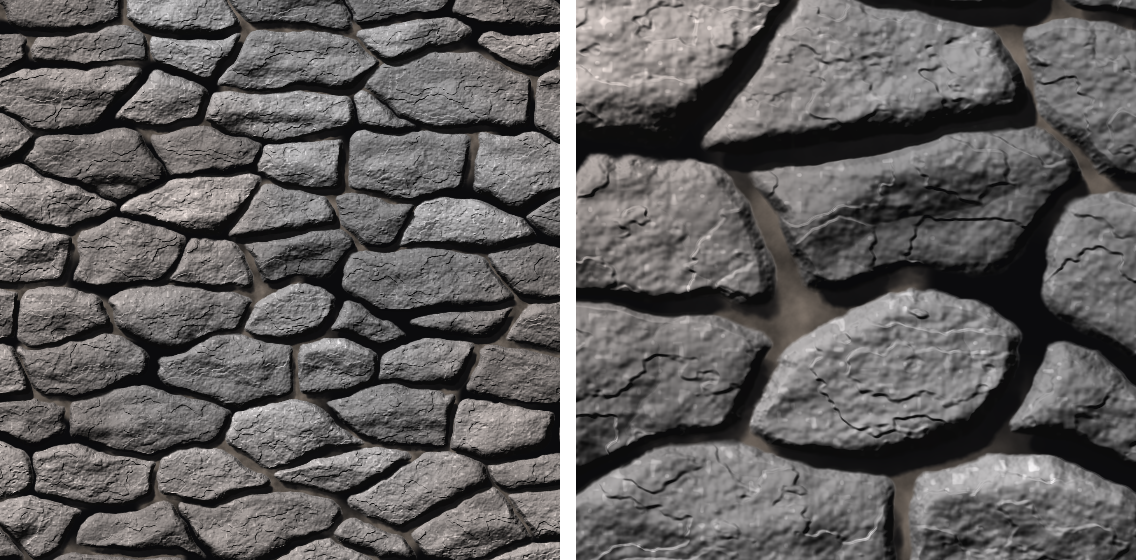
Left: the whole. Right: its middle third, enlarged.
A WebGL 1 fragment shader for this texture:

```glsl
precision highp float;
uniform vec2 u_resolution;

const vec2 GRID = vec2(5.2, 10.4);   // stones across and up the canvas
const float BEVEL = 0.021;           // width of the rounded rim
const float STEP = 0.0012;           // spacing of the slope samples
const vec3 SHADOW = vec3(0.045, 0.045, 0.052);
const vec3 MORTAR = vec3(0.40, 0.365, 0.335);
const vec3 WARM = vec3(0.72, 0.685, 0.67);
const vec3 COOL = vec3(0.685, 0.68, 0.685);

float hash(vec2 p) {
  return fract(sin(dot(p, vec2(127.1, 311.7))) * 43758.5453);
}

float noise(vec2 p) {
  vec2 i = floor(p), f = fract(p);
  f = f * f * (3.0 - 2.0 * f);
  return mix(mix(hash(i), hash(i + vec2(1.0, 0.0)), f.x),
             mix(hash(i + vec2(0.0, 1.0)), hash(i + vec2(1.0, 1.0)), f.x), f.y);
}

float fbm(vec2 p) {
  float sum = 0.0, amp = 0.5;
  for (int i = 0; i < 5; i++) {
    sum += amp * noise(p);
    p = mat2(1.6, 1.2, -1.2, 1.6) * p + 7.3;
    amp *= 0.5;
  }
  return sum;
}

float smoothMin(float a, float b, float k) {
  float h = max(k - abs(a - b), 0.0) / k;
  return min(a, b) - 0.25 * k * h * h;
}

// Offset to a staggered, jittered centre; z is the distance less the stone's size
vec3 stoneNear(vec2 q, vec2 id) {
  vec2 jitter = (vec2(hash(id), hash(id + 41.3)) - 0.5) * vec2(0.72, 0.62);
  vec2 to = id + 0.5 + jitter + vec2(0.5 * mod(id.y, 2.0), 0.0) - q;
  return vec3(to, dot(to, to) - 0.42 * hash(id + 17.7));
}

vec2 neighbourId(vec2 q, float i, float j) {
  float row = floor(q.y) + j;
  return vec2(floor(q.x - 0.5 * mod(row, 2.0)) + i, row);
}

// Returns edge distance, offset from the centre, and a seed
vec4 layStones(vec2 p) {
  vec2 q = p * GRID, ownId = vec2(0.0);
  vec3 own = vec3(0.0, 0.0, 1e3);
  for (int j = -2; j <= 2; j++) {
    for (int i = -2; i <= 2; i++) {
      vec2 id = neighbourId(q, float(i), float(j));
      vec3 site = stoneNear(q, id);
      if (site.z < own.z) { own = site; ownId = id; }
    }
  }
  float edge = 1.0;
  for (int j = -2; j <= 2; j++) {
    for (int i = -2; i <= 2; i++) {
      vec3 site = stoneNear(q, neighbourId(q, float(i), float(j)));
      float span = length((site.xy - own.xy) * GRID);
      if (span > 0.001) edge = smoothMin(edge, 0.5 * (site.z - own.z) / span, 0.012);
    }
  }
  return vec4(edge, -own.xy / GRID, hash(ownId + 5.1));
}

// Bent and chipped outlines, inset by an uneven gap
vec4 wallAt(vec2 p) {
  vec2 bend = vec2(noise(p * 13.0), noise(p * 13.0 + 31.0)) - 0.5;
  vec2 chip = vec2(fbm(p * 34.0), fbm(p * 34.0 + 53.0)) - 0.5;
  float gap = 0.0012 + 0.0055 * smoothstep(0.25, 0.85, noise(p * 12.0 + 70.0));
  return layStones(p + bend * 0.026 + chip * 0.014) - vec4(gap, 0.0, 0.0, 0.0);
}

// Domed stone cut by soft facets, with broken ledges and fine grain
float relief(vec2 p, vec4 stone) {
  float t = clamp(stone.x / BEVEL, 0.0, 1.0);
  float dome = 0.020 * t * (2.0 - t), h = dome;
  float crags = fbm(p * vec2(15.0, 21.0) + stone.w * 60.0);
  for (int i = 0; i < 3; i++) {
    float angle = 6.2832 * hash(vec2(stone.w * 91.0, float(i)));
    vec2 tilt = vec2(cos(angle), sin(angle)) * vec2(0.18, 0.36);
    h = smoothMin(h, 0.012 + 0.014 * crags + dot(stone.yz, tilt), 0.004);
  }
  h = max(h, dome * 0.35);
  float flakes = fbm(p * vec2(17.0, 24.0) + stone.w * 30.0);
  float ledges = smoothstep(0.40, 0.43, flakes) + smoothstep(0.56, 0.60, flakes);
  float grain = 0.0010 * noise(p * 190.0) + 0.0007 * noise(p * 330.0);
  return h + smoothstep(0.0, 0.35, t) * (0.008 * crags + 0.0016 * ledges + grain);
}

float heightAt(vec2 p) { return relief(p, wallAt(p)); }

void main() {
  vec2 p = gl_FragCoord.xy / min(u_resolution.x, u_resolution.y);
  vec4 stone = wallAt(p);
  float h = relief(p, stone);

  // Light from the upper left
  vec2 rise = vec2(heightAt(p + vec2(STEP, 0.0)), heightAt(p + vec2(0.0, STEP))) - h;
  vec3 normal = normalize(vec3(-rise / STEP, 1.0));
  float diffuse = max(dot(normal, normalize(vec3(-0.42, 0.62, 0.68))), 0.0);
  float blocker = heightAt(p + vec2(-0.008, 0.013)) - h;
  float shade = 1.0 - 0.9 * smoothstep(0.004, 0.013, blocker);

  // Stone colour with pale speckles
  vec3 rock = mix(WARM, COOL, smoothstep(0.3, 0.7, noise(p * 3.0)));
  rock *= 0.80 + 0.26 * stone.w + 0.25 * (fbm(p * 26.0) - 0.5);
  rock *= 0.96 + 0.22 * smoothstep(0.72, 0.95, noise(p * 240.0));
  vec3 color = rock * (0.07 + 1.05 * diffuse * shade);

  // Dark joints with patches of rubble
  float rubble = shade * smoothstep(0.42, 0.62, noise(p * 14.0 + 9.0));
  vec3 joint = mix(SHADOW, MORTAR * (0.4 + fbm(p * 60.0)), rubble);
  float cover = smoothstep(-0.0008, 0.002, stone.x);
  gl_FragColor = vec4(max(mix(joint, color, cover), SHADOW * 0.8), 1.0);
}
```
